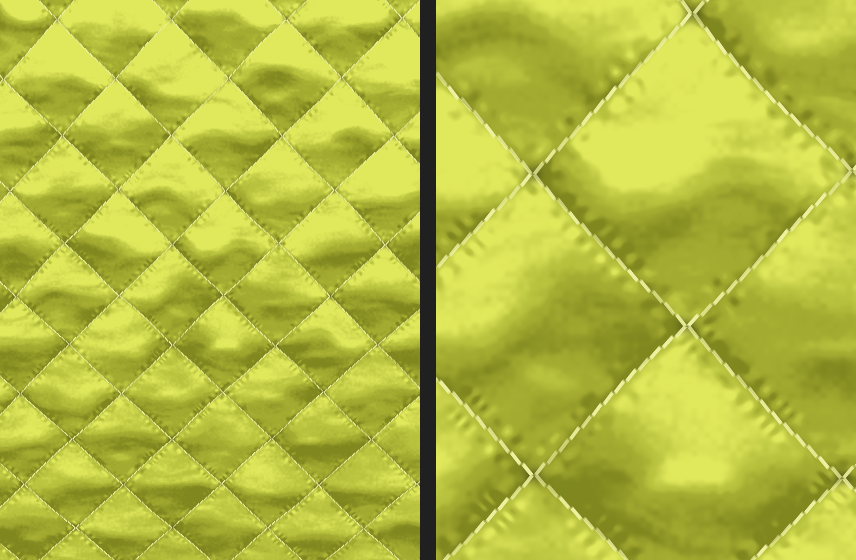
Left: the whole. Right: its middle third, enlarged.
A Shadertoy shader for this texture:

```glsl
const vec3 DEEP   = vec3(0.50, 0.53, 0.12);
const vec3 OLIVE  = vec3(0.64, 0.67, 0.19);
const vec3 LIME   = vec3(0.72, 0.76, 0.24);
const vec3 SHEEN  = vec3(0.88, 0.91, 0.36);
const vec3 THREAD = vec3(0.93, 0.94, 0.62);

const float STITCHES = 13.0;       // stitches along one diamond edge
const float THREAD_HALF = 0.0011;  // half thread width, in canvas heights

float hash(vec2 p) {
    vec3 q = fract(p.xyx * vec3(0.1031, 0.1030, 0.0973));
    q += dot(q, q.yzx + 33.33);
    return fract((q.x + q.y) * q.z);
}

float noise(vec2 p) {
    vec2 i = floor(p), f = fract(p);
    f = f * f * (3.0 - 2.0 * f);
    return mix(mix(hash(i), hash(i + vec2(1, 0)), f.x),
               mix(hash(i + vec2(0, 1)), hash(i + vec2(1, 1)), f.x), f.y);
}

float fbm(vec2 p) {
    return 0.6 * noise(p) + 0.27 * noise(p * 2.1 + 7.3) + 0.13 * noise(p * 4.3 + 3.1);
}

// Column spacing shrinks towards the bottom as the cloth recedes.
float columnSpacing(float down) {
    return 0.2057 - 0.0358 * down;
}

// Canvas position to diagonal seam coordinates; seams lie on whole numbers.
vec2 seamCoords(vec2 p) {
    float spacing = columnSpacing(1.0 - p.y);
    float u = (p.x - 0.3073) / spacing;
    float v = 10.815 * (1.0 / spacing - 4.8907);
    return vec2(u + 0.5 * v, u - 0.5 * v);
}

// Satin ramp from shadow to sheen.
vec3 satin(float t) {
    vec3 c = mix(DEEP, OLIVE, smoothstep(0.0, 0.36, t));
    c = mix(c, LIME, smoothstep(0.36, 0.60, t));
    return mix(c, SHEEN, smoothstep(0.58, 0.95, t));
}

// Soft folds inside one diamond: pos.x runs sideways, pos.y from top to bottom.
float pillow(vec2 pos, vec2 id) {
    float r1 = hash(id + 3.7), r2 = hash(id + 19.1), r3 = hash(id + 41.3);
    vec2 seed = id * 17.31;
    float bend = noise(pos * 1.5 + seed + 5.0) - 0.5;
    float streak = fbm(vec2(pos.x * 1.5, pos.y * 4.5 + bend * 1.6) + seed) - 0.5;
    float fold = smoothstep(-0.24, 0.24,
        pos.y + 0.5 * bend + 0.2 * (r1 - 0.5) + (r2 - 0.5) * 0.35 * pos.x);
    float shade = mix(0.82, 0.17, fold) + 0.30 * smoothstep(0.2, 0.9, pos.y);
    vec2 glint = (pos - vec2(0.5 * r2 - 0.25, 0.08 + 0.3 * r3) - vec2(0.0, 0.3 * bend))
               / vec2(0.36, 0.11);
    return shade + 0.6 * streak + 0.45 * r1 * exp(-dot(glint, glint));
}

// Small irregular gathers pulled up beside a seam.
float pucker(float dist, float along, float seed) {
    float phase = along * 9.0 + 1.6 * noise(vec2(along * 6.0, seed));
    float strength = smoothstep(0.15, 0.8, noise(vec2(along * 5.0, seed + 9.0)));
    float bump = (dist - 0.0075) / 0.0042;
    float mottle = noise(vec2(along * 22.0, dist * 160.0 + seed)) - 0.5;
    return (0.55 * sin(6.2832 * phase) * strength + mottle) * exp(-bump * bump);
}

// Twisted dashes of thread; d is the signed distance to the seam.
float stitch(float d, float along, float seed, float px) {
    float k = along * STITCHES;
    float f = fract(k) - 0.5;
    float jitter = hash(vec2(floor(k), seed)) - 0.5;
    float dist = abs(d + f * 0.0013 + jitter * 0.0009);
    float dash = 1.0 - smoothstep(0.36, 0.5, abs(f));
    float body = 1.0 - smoothstep(THREAD_HALF - 0.5 * px, THREAD_HALF + 0.5 * px, dist);
    return body * mix(0.30, 1.0, dash) * (0.85 + 0.5 * jitter);
}

void mainImage(out vec4 fragColor, in vec2 fragCoord) {
    float px = 1.0 / iResolution.y;
    vec2 p = fragCoord * px;
    float down = 1.0 - p.y;

    // Uneven hand of the quilting
    vec2 wobble = vec2(noise(p * 11.0), noise(p * 11.0 + 31.0)) - 0.5;
    vec2 seam = seamCoords(p + 0.006 * wobble);
    vec2 id = floor(seam), cell = seam - id;
    vec2 line = floor(seam + 0.5);
    vec2 d = (seam - line) * 0.71 * columnSpacing(down);
    vec2 dist = abs(d);

    // Cloth: folds, broad light falloff and fine grain
    vec2 pos = vec2(cell.x + cell.y - 1.0, cell.x - cell.y);
    float contrast = mix(1.35, 0.85, down);
    float shade = mix(0.66, 0.38, down) + contrast * (pillow(pos, id) - 0.51);
    shade += 0.15 * (fbm(p * 7.0) - 0.5) + 0.10 * (noise(p * 260.0) - 0.5);

    // Gathers, seam grooves and dimples at the crossings
    shade += 0.40 * (pucker(dist.x, seam.y, line.x) + pucker(dist.y, seam.x, line.y + 50.0));
    float nearest = min(dist.x, dist.y);
    shade -= 0.30 * exp(-nearest / 0.0032);
    vec3 color = satin(clamp(shade, 0.0, 1.0));
    color *= 1.0 - 0.32 * exp(-dot(d, d) / 0.00003);

    // Thread
    float thread = max(stitch(d.x, seam.y, line.x, px),
                       stitch(d.y, seam.x, line.y + 50.0, px));
    color = mix(color, THREAD, clamp(thread, 0.0, 1.0));
    fragColor = vec4(color, 1.0);
}
```
